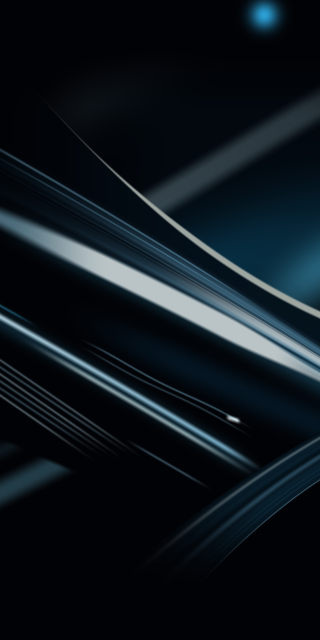
A Shadertoy shader for this background:

```glsl
// Dark abstract backdrop: steel-blue light streaks sweep down to the right,
// crossed by soft beams, a thin bright arc and a rising fan of fibres.
// Each streak is a soft band around a quadratic path; noise adds the strands.

const vec3 NIGHT = vec3(0.003, 0.006, 0.018);
const vec3 DEEP  = vec3(0.015, 0.085, 0.125);
const vec3 TEAL  = vec3(0.10, 0.32, 0.41);
const vec3 STEEL = vec3(0.38, 0.55, 0.63);
const vec3 SILVER = vec3(0.73, 0.77, 0.78);
const vec3 WARM  = vec3(0.62, 0.65, 0.63);

float hash(float n) { return fract(sin(n * 127.1) * 43758.5453); }

float noise(float x) {
    float i = floor(x), f = fract(x);
    return mix(hash(i), hash(i + 1.0), f * f * (3.0 - 2.0 * f));
}

// Quadratic path: k.x + k.y * x + k.z * x * x
float path(vec3 k, float x) { return k.x + x * (k.y + x * k.z); }

// Band of given half width whose edges are blurred by soft
float band(float d, float halfWidth, float soft) {
    return 1.0 - smoothstep(halfWidth - soft, halfWidth + soft, abs(d));
}

float glow(float d, float radius) { return exp(-d * d / (radius * radius)); }

// Fades in after a and out before b
float span(float x, float a, float b, float fade) {
    return smoothstep(a, a + fade, x) * (1.0 - smoothstep(b - fade, b, x));
}

// Soft beams rising to the right, behind everything
vec3 beams(vec2 p) {
    float b = p.y + 0.603 * p.x;
    vec3 c = NIGHT + DEEP * 0.3 * smoothstep(0.1, 0.6, p.x);
    c += vec3(0.045, 0.06, 0.065) * glow(b - 0.47, 0.11) * span(p.x, 0.05, 0.75, 0.25);
    c += vec3(0.21, 0.245, 0.25) * band(b - 0.929, 0.044, 0.03) * mix(1.15, 0.7, p.x);
    c += vec3(0.02, 0.16, 0.22) * glow(b - 1.23, 0.2) * smoothstep(0.4, 0.9, p.y);
    c += vec3(0.13, 0.29, 0.34) * glow(b - 1.45, 0.10) * smoothstep(0.7, 1.0, p.x);
    return c;
}

// Upper sheet of strands converging on the broad silver streak
vec3 upperStreaks(vec2 p, float px) {
    float d = p.y - path(vec3(0.682, 0.45, 0.046), p.x);
    float v = -d / mix(0.214, 0.095, p.x);
    float strands = 0.6 * noise(v * 11.0 + 3.0) + 0.4 * noise(v * 29.0 + p.x);
    float sheet = smoothstep(-0.1, 0.1, v) * (1.0 - smoothstep(0.8, 1.15, v));
    float lit = smoothstep(-0.1, 0.85, p.x);

    vec3 c = NIGHT + DEEP * 0.75 * lit * smoothstep(-0.1, 0.3, v);
    c += mix(DEEP, STEEL, lit * 0.9) * sheet * strands * (0.45 + 0.7 * lit);
    c += STEEL * band(v - 1.0, 0.018, 0.025) * span(p.x, -0.2, 0.9, 0.3) * 0.55;
    c += STEEL * band(v - 0.87, 0.012, 0.02) * span(p.x, -0.1, 0.8, 0.3) * 0.35;
    c = mix(c, SILVER, band(v - 0.52, 0.13, 0.09) * smoothstep(0.45, 0.9, p.x) * 0.85);

    // Broad streak, thinning towards both ends
    float w = 0.037 * smoothstep(-0.5, 0.35, p.x) * (1.0 - 0.65 * smoothstep(0.7, 1.05, p.x));
    float soft = mix(0.018, 0.005, smoothstep(0.0, 0.35, p.x)) + px;
    c += TEAL * 0.5 * glow(d - 0.015, 0.045) * smoothstep(-0.1, 0.3, p.x);
    vec3 tone = mix(STEEL * 0.75, SILVER, smoothstep(0.0, 0.35, p.x));
    return mix(c, tone, band(d, w, soft) * (1.0 - 0.3 * smoothstep(0.85, 1.0, p.x)));
}

// Thin lower streaks over the dark middle
vec3 lowerStreaks(vec2 p, float px) {
    float d = p.y - path(vec3(0.99, 0.56, 0.03), p.x);
    float reach = span(p.x, -0.2, 0.84, 0.15);
    vec3 c = DEEP * 0.9 * glow(p.y - 0.885 - 0.447 * p.x, 0.055) * smoothstep(0.15, 0.6, p.x);
    c += TEAL * 0.4 * glow(d - 0.012, 0.035) * reach;
    c += mix(SILVER, STEEL, p.x) * band(d, 0.008, 0.006 + px) * reach * 0.85;
    c += WARM * band(d - 0.031, 0.007, 0.005 + px) * span(p.x, 0.05, 0.82, 0.25) * 0.8;
    c += TEAL * band(d + 0.035, 0.003, 0.003 + px) * span(p.x, -0.2, 0.13, 0.1);

    // Two fine wires ending in a small spark
    for (int i = 0; i < 2; i++) {
        float f = float(i);
        float wire = p.y - 0.934 - 0.515 * p.x - f * 0.022 - 0.004 * sin(p.x * 16.0 + f);
        c += STEEL * band(wire, 0.002, 0.002 + px) * span(p.x, 0.24, 0.8, 0.12) * (0.75 - 0.25 * f);
    }
    vec2 s = p - vec2(0.729, 1.31);
    c += SILVER * band(s.y - 0.3 * s.x, 0.006, 0.004 + px) * band(s.x, 0.018, 0.008);

    // Scattered strands at the left
    for (int i = 0; i < 6; i++) {
        float f = float(i), r = hash(f + 2.0);
        float strand = p.y - 1.125 - 0.022 * f - (0.66 + 0.06 * r) * p.x;
        float fade = span(p.x, -0.2, 0.46 - 0.03 * f, 0.2);
        c += mix(STEEL, WARM, r) * band(strand, 0.003, 0.003 + px) * fade * (0.45 + 0.4 * r);
    }
    c += STEEL * band(p.y - 1.146 - 0.58 * p.x, 0.003, 0.003 + px) * span(p.x, 0.38, 0.67, 0.1) * 0.6;
    return c;
}

// Fan of fibres rising to the lower right corner; t runs from the right side
vec3 fibreFan(float u, float t, float px) {
    float fibres = 0.6 * noise(u * 9.0 + 5.0) + 0.4 * noise(u * 23.0 + t);
    float fade = 1.0 - smoothstep(0.15, 0.72, t);
    vec3 c = (DEEP * 0.5 + TEAL * 0.45 * fibres) * span(u, -0.05, 1.05, 0.12);
    c += WARM * 0.42 * band(u - 0.13, 0.03, 0.03 + px);
    c += STEEL * 0.3 * band(u - 0.52, 0.05, 0.05);
    c += STEEL * 0.55 * band(u - 1.0, 0.012, 0.015 + px);
    return NIGHT + c * fade;
}

void mainImage(out vec4 fragColor, in vec2 fragCoord) {
    // Canvas one unit wide and two high, y measured downwards
    vec2 p = vec2(1.0, 2.0) * fragCoord / iResolution.xy;
    p.y = 2.0 - p.y;
    float px = 1.0 / iResolution.x;

    // Beams above the arc, streaks below it
    float arc = p.y - path(vec3(0.155, 1.207, -0.378), p.x);
    vec3 col = mix(beams(p), upperStreaks(p, px), smoothstep(-px, px, arc));
    float arcWidth = 0.001 + 0.010 * smoothstep(0.2, 0.65, p.x);
    col = mix(col, WARM, band(arc, arcWidth, 0.002 + px) * smoothstep(0.08, 0.45, p.x));
    col += lowerStreaks(p, px);

    // Faint beams in the lower left corner
    float b = p.y + 0.5 * p.x;
    float corner = smoothstep(0.0, 0.02, p.y - 1.36 - 0.45 * p.x);
    col += vec3(0.13, 0.23, 0.26) * corner * (band(b - 1.54, 0.035, 0.03) + 0.35 * glow(b - 1.41, 0.025));

    // Fan in front of the streaks
    float t = 1.0 - p.x;
    float top = path(vec3(1.349, 0.57, 0.22), t);
    float u = (p.y - top) / path(vec3(0.15, 0.09, 0.33), t);
    col = mix(col, fibreFan(u, t, px), smoothstep(-0.03, 0.03, u));

    // Dark margins and the round light
    col = mix(NIGHT, col, smoothstep(0.13, 0.38, p.y) * (1.0 - smoothstep(1.55, 1.86, p.y)));
    float r = length(p - vec2(0.826, 0.047));
    col += vec3(0.17, 0.62, 0.82) * glow(r, 0.042);
    fragColor = vec4(clamp(col, 0.0, 1.0), 1.0);
}
```
